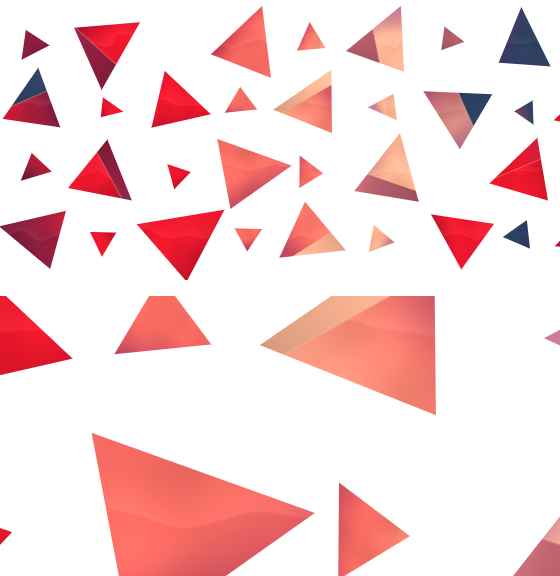
Top, the full canvas; bottom, a detail of the centre.
A WebGL 2 fragment shader for this background:

```glsl
#version 300 es
precision highp float;

#define COLUMNS 8
#define ROWS 4
#define CELL vec2(0.25, 0.23)
#define LARGE_RADIUS 0.143
#define SMALL_RADIUS 0.058
#define SIZE_SPREAD 0.3
#define JITTER 0.035
#define DRIFT 0.05
#define TILT 1.0
#define FACET_CHANCE 0.45
#define SEED 17.0

uniform vec2 u_resolution;
out vec4 fragColor;

const vec3 WHITE = vec3(1.0);
const vec3 RED = vec3(0.93, 0.09, 0.17);
const vec3 CORAL = vec3(0.97, 0.42, 0.38);
const vec3 PEACH = vec3(0.98, 0.70, 0.57);
const vec3 MAUVE = vec3(0.70, 0.36, 0.41);
const vec3 WINE = vec3(0.55, 0.12, 0.24);
const vec3 NAVY = vec3(0.18, 0.25, 0.38);

vec4 hash4(vec2 p) {
    vec4 q = fract(p.xyxy * vec4(0.1031, 0.1030, 0.0973, 0.1099));
    q += dot(q, q.wzxy + 33.33);
    return fract((q.xxyz + q.yzzw) * q.zywx);
}

float cornerSlope(vec2 corner, vec2 offset) {
    return dot(hash4(corner).xy * 2.0 - 1.0, offset);
}

float gradientNoise(vec2 p) {
    vec2 i = floor(p), f = p - i;
    vec2 u = f * f * f * (f * (f * 6.0 - 15.0) + 10.0);
    vec2 e = vec2(1.0, 0.0);
    return mix(mix(cornerSlope(i, f), cornerSlope(i + e, f - e), u.x),
               mix(cornerSlope(i + e.yx, f - e.yx), cornerSlope(i + 1.0, f - 1.0), u.x), u.y);
}

// Colour sequence from left to right
vec3 ramp(float t) {
    vec3 c = mix(NAVY, WINE, smoothstep(-0.08, 0.06, t));
    c = mix(c, RED, smoothstep(0.12, 0.28, t));
    c = mix(c, CORAL, smoothstep(0.74, 0.88, t));
    c = mix(c, PEACH, smoothstep(1.08, 1.28, t));
    c = mix(c, MAUVE, smoothstep(1.50, 1.66, t));
    c = mix(c, NAVY, smoothstep(1.74, 1.86, t));
    return mix(c, RED, smoothstep(1.99, 2.04, t));
}

// Signed distance to a slightly uneven triangle with sharp corners
float triangle(vec2 q, float radius, float angle, vec4 vary) {
    vec2 corners[3];
    for (int k = 0; k < 3; k++) {
        float a = angle + 2.0944 * float(k) + 0.3 * (vary[k] - 0.5);
        corners[k] = radius * (0.9 + 0.2 * vary[k + 1]) * vec2(cos(a), sin(a));
    }
    float d = -1e3;
    for (int k = 0; k < 3; k++) {
        vec2 edge = normalize(corners[(k + 1) % 3] - corners[k]);
        d = max(d, dot(q - corners[k], vec2(edge.y, -edge.x)));
    }
    return d;
}

// Gradient, soft folds and a creased facet; q and pixel are relative to the radius
vec3 paint(vec2 q, float tone, bool large, vec4 vary, float pixel) {
    float a = 6.2832 * vary.x;
    vec2 dir = vec2(cos(a), sin(a));
    float along = dot(q, dir);
    float t = tone + 0.07 * along;
    vec3 c = ramp(t);
    c = mix(c, c * vec3(0.78, 0.66, 0.98), smoothstep(0.0, 0.9, -along));
    c *= 1.0 + 0.12 * gradientNoise(q * 1.8 + vary.zw * 40.0);

    if (large) {
        float fold = q.y + 0.45 * gradientNoise(q * 1.5 + vary.yz * 30.0);
        c += 0.05 * smoothstep(0.0, 0.03, fold) * exp(-4.0 * max(fold, 0.0));
        if (vary.y < FACET_CHANCE) {
            float crease = dot(q, vec2(dir.y, -dir.x)) - 0.18;
            float shift = tone < 1.0 ? -0.25 : 0.3;
            vec3 facet = ramp(t + shift) * (1.0 - 0.15 * along);
            c = mix(c, facet, clamp(crease / pixel + 0.5, 0.0, 1.0));
            c = mix(c, PEACH, 0.4 * smoothstep(max(pixel, 0.02), 0.0, abs(crease)));
        }
    }
    return c;
}

void main() {
    vec2 p = gl_FragCoord.xy / u_resolution.y;
    float pixel = 1.0 / u_resolution.y;
    vec3 color = WHITE;

    // Large and small triangles alternate on a loosened grid
    for (int row = 0; row < ROWS; row++) {
        for (int col = -1; col <= COLUMNS; col++) {
            vec2 cell = vec2(col, row);
            vec4 place = hash4(cell + SEED);
            vec4 vary = hash4(cell + SEED * 3.0);
            bool large = (row + col + 2) % 2 == 0;
            if (!large && vary.w > 0.88) continue;

            float radius = large ? LARGE_RADIUS : SMALL_RADIUS;
            radius *= 1.0 + SIZE_SPREAD * (vary.z - 0.5);
            vec2 center = (cell + 0.5) * CELL + vec2(0.0, 0.5 - 0.5 * float(ROWS) * CELL.y);
            center += JITTER * (place.xy - 0.5);
            center.x += DRIFT * gradientNoise(cell * 0.37 + SEED);
            vec2 q = p - center;
            if (dot(q, q) > 2.0 * radius * radius) continue;

            float angle = 1.5708 + TILT * (place.z - 0.5) + (place.w > 0.65 ? 3.1416 : 0.0);
            float d = triangle(q, radius, angle, vary);
            bool redAccent = center.x > 1.4 && center.y < 0.42 && place.x > 0.45;
            float tone = redAccent ? 0.5 : center.x + 0.12 * (place.y - 0.5);
            vec3 fill = paint(q / radius, tone, large, vary.yxwz, pixel / radius);
            color = mix(color, fill, clamp(0.5 - d / pixel, 0.0, 1.0));
        }
    }
    fragColor = vec4(color, 1.0);
}
```
